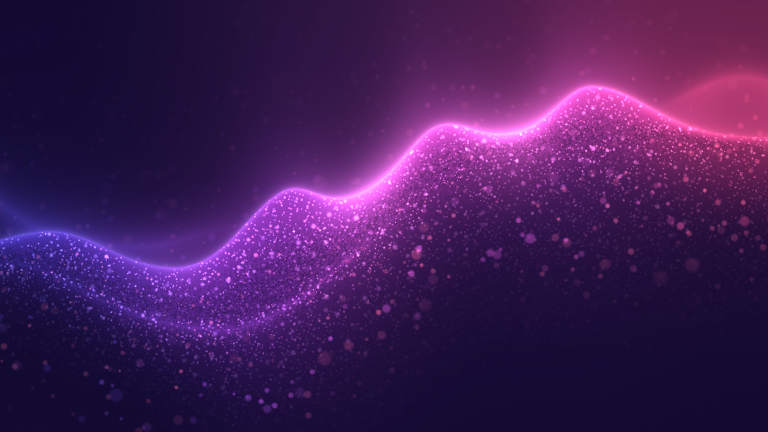
Write a Shadertoy shader that draws this background.

```glsl
#define NIGHT vec3(0.070, 0.038, 0.190)
#define PLUM vec3(0.190, 0.085, 0.260)
#define WINE vec3(0.385, 0.125, 0.290)
#define BLUE vec3(0.360, 0.330, 0.900)
#define VIOLET vec3(0.660, 0.300, 0.860)
#define MAGENTA vec3(0.980, 0.390, 0.830)
#define ROSE vec3(0.960, 0.310, 0.450)
#define EMBER vec3(1.000, 0.420, 0.450)
#define LINE_WIDTH 0.007
#define GLOW_WIDTH 0.060
#define SPARKLE_GAIN 0.72
#define BOKEH_GAIN 0.38

vec2 hash2(vec2 p) {
    vec2 q = vec2(dot(p, vec2(127.1, 311.7)), dot(p, vec2(269.5, 183.3)));
    return fract(sin(q) * 43758.5453);
}

vec2 turn(vec2 p, float angle) {
    float c = cos(angle), s = sin(angle);
    return vec2(c * p.x - s * p.y, s * p.x + c * p.y);
}

// Bell curve with separate widths on its left and right
float bump(float x, float centre, float left, float right) {
    float d = (x - centre) / (x < centre ? left : right);
    return exp(-d * d);
}

// Ridge heights
float crestHeight(float x) {
    return mix(0.37, 0.68, smoothstep(0.4, 1.2, x))
        + 0.093 * bump(x, 0.12, 0.25, 0.17)
        + 0.112 * bump(x, 0.655, 0.135, 0.105)
        + 0.070 * bump(x, 1.01, 0.09, 0.10)
        + 0.119 * bump(x, 1.37, 0.115, 0.185);
}

float foldHeight(float x) {
    return mix(0.23, 0.65, smoothstep(0.5, 1.2, x))
        + 0.164 * bump(x, 0.0, 0.27, 0.27)
        + 0.030 * smoothstep(1.3, 1.75, x);
}

float backLeftHeight(float x) {
    return 0.42 + 0.11 * exp(-x / 0.12) + 0.06 * smoothstep(0.3, 0.6, x);
}

float backRightHeight(float x) {
    return 0.70 + 0.122 * bump(x, 1.72, 0.20, 0.20);
}

vec3 waveTint(float x) {
    vec3 c = mix(BLUE, VIOLET, smoothstep(0.0, 0.55, x));
    c = mix(c, MAGENTA, smoothstep(0.45, 1.0, x));
    return mix(c, ROSE, smoothstep(1.2, 1.8, x));
}

// One disc per cell: brightness and a random hue
vec2 discs(vec2 p, float cells, float size, float density, float blur) {
    vec2 id = floor(p * cells);
    vec2 place = hash2(id + cells);
    vec2 kind = hash2(id + cells + 17.3);
    float r = size * mix(0.45, 1.0, kind.x);
    float edge = r * blur + 0.6 * cells / iResolution.y;
    float margin = min(r + edge, 0.5);
    float d = length(fract(p * cells) - mix(vec2(margin), vec2(1.0 - margin), place));
    float disc = 1.0 - smoothstep(max(r - edge, 0.0), r + edge, d);
    return vec2(disc * step(1.0 - density, kind.y) * mix(0.35, 1.0, place.x), place.y);
}

void mainImage(out vec4 fragColor, in vec2 fragCoord) {
    vec2 p = fragCoord / iResolution.y;
    float x = p.x;
    float crest = crestHeight(x);
    float fold = foldHeight(x);
    float slope = (crestHeight(x + 0.003) - crestHeight(x - 0.003)) / 0.006;
    float dCrest = (p.y - crest) / sqrt(1.0 + slope * slope);
    float above = max(dCrest, 0.0);
    float rise = max(p.y - crest, 0.0);
    float below = max(fold - p.y, 0.0);
    vec3 tint = waveTint(x);
    float power = mix(0.45, 1.0, smoothstep(0.2, 0.95, x));
    float sheet = 1.0 - smoothstep(-0.004, 0.004, dCrest);

    // Backdrop and the haze over the crest
    vec3 sky = mix(NIGHT, PLUM, smoothstep(0.1, 1.0, x));
    sky = mix(sky, WINE, smoothstep(0.75, 1.7, x));
    vec3 color = mix(NIGHT, sky, smoothstep(-0.25, 0.1, p.y - crest));
    float halo = 0.26 * exp(-above / GLOW_WIDTH) + 0.17 * exp(-rise / 0.17);
    color += tint * power * (1.0 - sheet) * halo;

    // Back ridges
    float dLeft = p.y - backLeftHeight(x);
    float dRight = p.y - backRightHeight(x);
    float leftFade = 1.0 - smoothstep(0.35, 0.65, x);
    float rightFade = smoothstep(1.48, 1.65, x);
    float leftGlow = exp(-abs(dLeft) / (dLeft > 0.0 ? 0.05 : 0.06));
    float rightGlow = exp(-abs(dRight) / (dRight > 0.0 ? 0.025 : 0.08));
    color += (1.0 - sheet) * (tint * 0.28 * leftGlow * leftFade + ROSE * 0.29 * rightGlow * rightFade);

    // Sheet between crest and fold, then the haze beneath it
    float depth = clamp((crest - p.y) / max(crest - fold, 0.03), 0.0, 1.0);
    float grain = hash2(floor(turn(vec2(x, p.y - fold), 0.6) * 240.0)).x;
    float reach = mix(0.060, 0.165, smoothstep(0.25, 0.95, x));
    float haze = exp(-below / reach);
    float body = mix(0.82, 0.42, smoothstep(0.0, 0.85, depth)) * mix(0.55, 1.0, power);
    body *= 1.0 - 0.2 * smoothstep(1.3, 1.75, x);
    float grit = mix(1.0, 0.72 + 0.56 * grain, smoothstep(0.1, 0.7, depth) * exp(-below / 0.06));
    color += sheet * tint * vec3(0.85, 0.70, 0.85) * body * haze * grit;

    // Bright edges, hottest in the valleys
    float valley = bump(x, 0.85, 0.11, 0.10) + bump(x, 1.19, 0.12, 0.09) + 0.3 * bump(x, 0.43, 0.12, 0.08);
    float line = exp(-abs(dCrest) / LINE_WIDTH) * (1.0 - 0.7 * smoothstep(1.45, 1.75, x));
    color += mix(tint, vec3(1.0), 0.25) * line * (0.20 + 0.22 * power);
    color += mix(tint, vec3(1.0), 0.25) * valley * 0.45 * exp(-abs(dCrest) / 0.04);
    float foldLine = exp(-abs(p.y - fold) / 0.014) * bump(x, 0.52, 0.38, 0.30);
    color += tint * 0.22 * foldLine;

    // Fine sparkles scattered through the sheet
    float cells = 105.0;
    float scatter = sheet * exp(-below / (0.03 + 0.55 * reach)) * mix(1.0, 0.45, bump(depth, 0.8, 0.25, 0.1));
    for (int i = 0; i < 5; i++) {
        vec2 q = turn(p, 0.4 + 0.7 * float(i)) + 0.37 * float(i);
        vec2 spark = discs(q, cells, 0.17, 0.34, 0.5);
        vec3 hue = mix(mix(tint, vec3(1.0, 0.85, 1.0), 0.4), EMBER, 0.8 * step(0.75, spark.y));
        color += hue * spark.x * scatter * SPARKLE_GAIN;
        cells *= 0.74;
    }

    // Soft bokeh drifting beneath, with a few strays above
    float drift = bump(fold - p.y, 0.14, 0.12, 0.16) * mix(0.55, 1.0, smoothstep(0.1, 0.7, x));
    float stray = 0.25 * (1.0 - sheet) * exp(-above / 0.2);
    cells = 30.0;
    for (int i = 0; i < 4; i++) {
        vec2 q = turn(p, 0.3 + 0.8 * float(i)) + 0.53 * float(i);
        vec2 disc = discs(q, cells, 0.19, 0.22, 0.25);
        vec3 hue = mix(tint, EMBER, smoothstep(0.2, 0.6, disc.y));
        color += hue * disc.x * (drift + stray) * BOKEH_GAIN * (1.4 - 0.25 * float(i));
        cells *= 0.72;
    }
    fragColor = vec4(clamp(color, 0.0, 1.0), 1.0);
}
```
